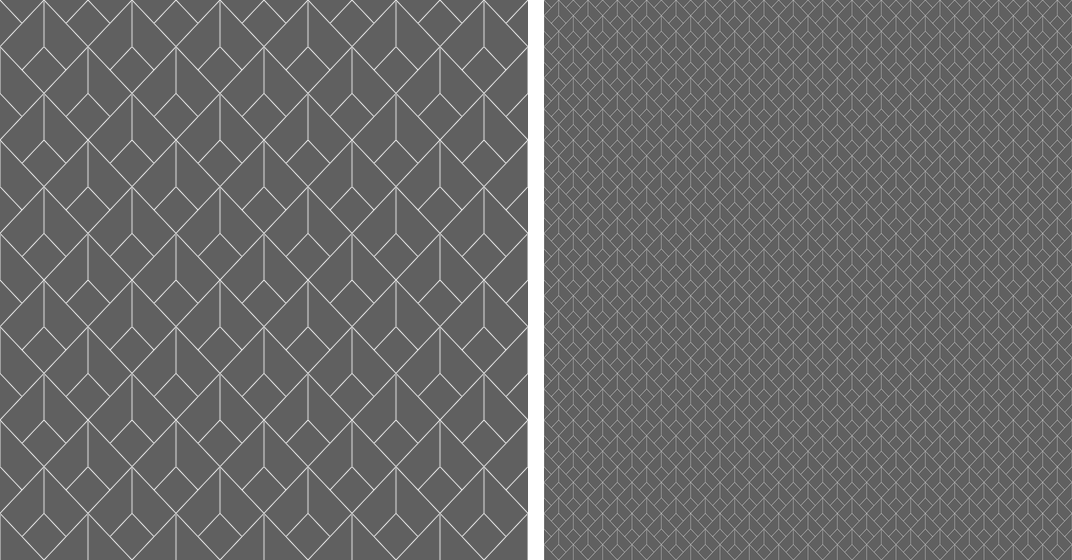
Left, the tile; right, the same tile 3 across and 3 down.
A WebGL 1 fragment shader for this pattern:

```glsl
precision highp float;

// Thin pale lines on flat grey: a lattice of 6 by 6 rhombi plus their half-step twins.
// Each rhombus holds an upright from its top corner to its centre, where it forks
// to the middles of the two lower sides. Folding leaves one rhombus to measure.

uniform vec2 u_resolution;

float segmentDistance(vec2 p, vec2 a, vec2 b) {
  vec2 ab = b - a;
  float t = clamp(dot(p - a, ab) / dot(ab, ab), 0.0, 1.0);
  return length(p - a - t * ab);
}

// Position relative to the centre of the enclosing rhombus, in cell units
vec2 rhombusFold(vec2 p) {
  vec2 q = fract(p) - 0.5;
  if (abs(q.x) + abs(q.y) > 0.5) {
    q -= 0.5 * vec2(q.x < 0.0 ? -1.0 : 1.0, q.y < 0.0 ? -1.0 : 1.0);
  }
  return q;
}

// Box-filtered coverage, so lines thinner than a pixel fade instead of breaking up
float lineCoverage(float d, float width, float pixel) {
  float inner = max(d - 0.5 * pixel, -0.5 * width);
  float outer = min(d + 0.5 * pixel, 0.5 * width);
  return clamp((outer - inner) / pixel, 0.0, 1.0);
}

void main() {
  vec2 uv = gl_FragCoord.xy / u_resolution;
  float pixel = 1.0 / u_resolution.y;

  // Lengths are fractions of the canvas height
  vec2 cell = u_resolution / u_resolution.y / 6.0;
  vec2 q = rhombusFold(uv * 6.0) * cell;
  q.x = abs(q.x);

  // Outline, upright and fork
  float outline = segmentDistance(vec2(q.x, abs(q.y)), vec2(0.0, 0.5) * cell, vec2(0.5, 0.0) * cell);
  float upright = segmentDistance(q, vec2(0.0), vec2(0.0, 0.5) * cell);
  float fork = segmentDistance(q, vec2(0.0), vec2(0.25, -0.25) * cell);
  float d = min(outline, min(upright, fork));

  vec3 ground = vec3(0.378);
  vec3 lineColor = vec3(0.93);
  gl_FragColor = vec4(mix(ground, lineColor, lineCoverage(d, 0.0016, pixel)), 1.0);
}
```
